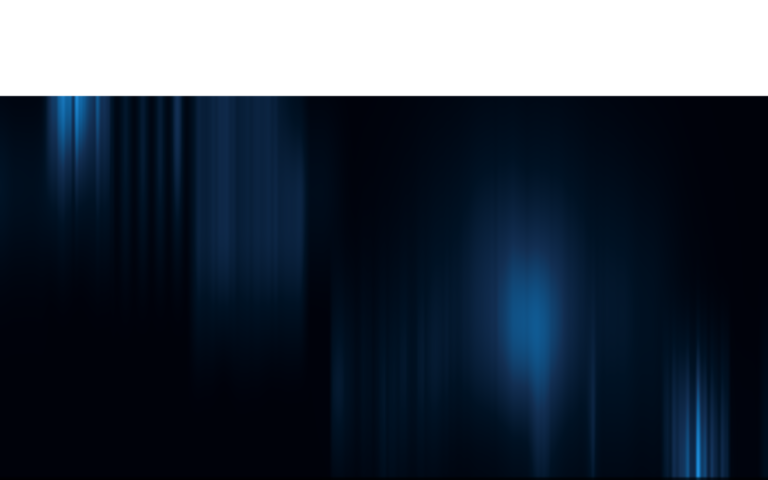
This background is drawn by a Shadertoy shader. Its source:

```glsl
// Vertical blue light curtains on near-black, beneath a plain white band.

const float BAND_EDGE = 0.8;

float hash(float n) {
    n = fract(n * 0.1031);
    n *= n + 33.33;
    return fract(n * (n + n));
}

// Smooth one-dimensional noise: every value becomes a vertical streak.
float streaks(float x, float frequency, float seed) {
    float cell = floor(x * frequency);
    float t = fract(x * frequency);
    t = t * t * (3.0 - 2.0 * t);
    return mix(hash(cell + seed), hash(cell + 1.0 + seed), t);
}

float glow(vec2 p, vec2 center, vec2 radius) {
    vec2 d = (p - center) / radius;
    return exp(-dot(d, d));
}

float rise(float v, float start, float end) {
    return smoothstep(start, end, v);
}

float fall(float v, float start, float end) {
    return 1.0 - smoothstep(start, end, v);
}

// Horizontal window with its own softness at each side.
float window(float x, float left, float right, float softLeft, float softRight) {
    return rise(x, left - softLeft, left + softLeft)
         * fall(x, right - softRight, right + softRight);
}

vec3 palette(float level) {
    const vec3 ink = vec3(0.0, 0.006, 0.04);
    const vec3 teal = vec3(0.0, 0.07, 0.14);
    const vec3 navy = vec3(0.07, 0.18, 0.32);
    const vec3 azure = vec3(0.06, 0.37, 0.60);
    const vec3 sky = vec3(0.14, 0.60, 0.92);
    vec3 color = mix(ink, teal, clamp(level * 3.0, 0.0, 1.0));
    color = mix(color, navy, clamp(level * 3.0 - 1.0, 0.0, 1.0));
    color = mix(color, azure, clamp(level * 3.0 - 2.0, 0.0, 1.0));
    return mix(color, sky, clamp(level * 2.0 - 2.0, 0.0, 1.0));
}

// Curtains hanging from the white band.
float upperCurtains(vec2 p, float fine, float broad) {
    float hem = 0.06 * (broad - 0.5);
    float edge = window(p.x, -0.1, 0.06, 0.01, 0.008)
               * glow(p, vec2(0.03, 0.61), vec2(0.2, 0.17)) * (0.18 + 0.2 * broad);

    float bright = window(p.x, 0.06, 0.146, 0.008, 0.004)
                 * rise(p.y, 0.32 + hem, 0.78) * (0.42 + 0.28 * fine);
    bright += glow(p, vec2(0.102, 0.84), vec2(0.028, 0.16)) * (0.15 + 0.85 * fine);

    float pleat = 0.5 + 0.5 * cos(6.28318 * (p.x - 0.231) / 0.0225);
    float pleats = window(p.x, 0.146, 0.245, 0.003, 0.008)
                 * rise(p.y, 0.28 + hem, 0.70)
                 * (0.10 + 0.42 * pleat * (0.55 + 0.45 * broad));
    pleats += 0.25 * glow(p, vec2(0.231, 0.78), vec2(0.008, 0.20));

    float drape = window(p.x, 0.25, 0.397, 0.008, 0.008)
                * rise(p.y, 0.14 + hem, 0.53)
                * (0.40 + 0.14 * broad + 0.12 * fine);
    drape *= 1.0 - 0.6 * rise(p.x, 0.34, 0.40) * rise(p.y, 0.58, 0.82);
    float fringe = 0.20 * window(p.x, 0.395, 0.44, 0.01, 0.022)
                 * rise(p.y, 0.32, 0.60) * fall(p.y, 0.60, 0.90);
    return edge + bright + pleats + drape + fringe;
}

// Curtains standing on the lower border.
float lowerCurtains(vec2 p, float fine, float broad) {
    float fold = window(p.x, 0.431, 0.452, 0.003, 0.018)
               * fall(p.y, 0.15, 0.55) * rise(p.y, -0.12, 0.22) * 0.32;
    float veil = window(p.x, 0.435, 0.60, 0.01, 0.05)
               * glow(p, vec2(0.52, 0.22), vec2(0.14, 0.22)) * (0.10 + 0.16 * fine);
    veil += 0.22 * fine * glow(p, vec2(0.505, 0.08), vec2(0.012, 0.22));

    float right = window(p.x, 0.864, 0.95, 0.006, 0.003)
                * fall(p.y, 0.04, 0.44) * (0.20 + 0.38 * fine);
    right += glow(p, vec2(0.911, -0.02), vec2(0.026, 0.26)) * (0.05 + 0.55 * fine);
    right += 0.60 * glow(p, vec2(0.909, 0.0), vec2(0.003, 0.22));
    float border = 0.22 * rise(p.x, 0.985, 0.998) * fall(p.y, 0.05, 0.48);
    return fold + veil + right + border + 0.04 * broad * fall(p.y, 0.1, 0.4) * rise(p.x, 0.44, 0.5);
}

// Large glow with a saturated core and narrow trailing rays.
float centralGlow(vec2 p, float fine, float broad) {
    float halo = glow(p, vec2(0.675, 0.39), vec2(0.125, 0.36)) * (0.50 + 0.08 * broad + 0.06 * fine);
    float core = 0.42 * glow(p, vec2(0.692, 0.31), vec2(0.043, 0.18));
    float rays = 0.24 * glow(p, vec2(0.704, 0.04), vec2(0.016, 0.20))
               + 0.30 * glow(p, vec2(0.771, 0.08), vec2(0.007, 0.22));
    float skirt = glow(p, vec2(0.82, 0.33), vec2(0.065, 0.28)) * (0.14 + 0.12 * broad);
    float shade = 1.0 - 0.65 * glow(p, vec2(0.61, -0.02), vec2(0.065, 0.16));
    return (halo + core) * shade + rays * (0.5 + 0.7 * fine) + skirt;
}

void mainImage(out vec4 fragColor, in vec2 fragCoord) {
    vec2 p = fragCoord / iResolution.xy;
    float pixel = 1.0 / iResolution.y;
    float fine = mix(streaks(p.x, 220.0, 17.0), streaks(p.x, 110.0, 53.0), 0.4);
    float broad = streaks(p.x, 48.0, 91.0);

    float level = upperCurtains(p, fine, broad)
                + lowerCurtains(p, fine, broad)
                + centralGlow(p, fine, broad);
    vec3 color = palette(level) * mix(0.3, 1.0, rise(p.y, 0.002, 0.009));
    color = mix(color, vec3(1.0), rise(p.y, BAND_EDGE - pixel, BAND_EDGE + pixel));
    fragColor = vec4(color, 1.0);
}
```
